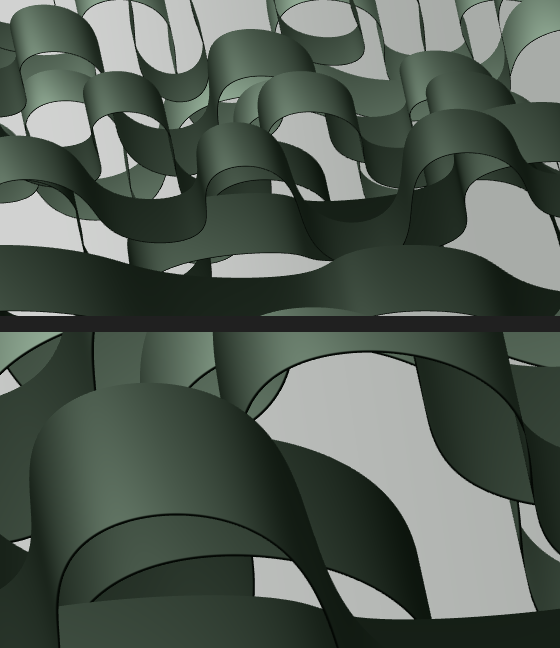
Top: the whole. Bottom: its middle third, enlarged.
Reproduce this background procedurally as a Shadertoy shader.

```glsl
// Satin green ribbons waving in front of a pale grey studio wall.
// Each ribbon is a meandering profile curve swept along one slanted direction;
// every pixel solves for the curve parameter and keeps the nearest sheet.

const float TILT = 0.22;               // sideways drift of the sweep per unit of drop
const float EDGE_WIDTH = 0.0032;       // dark rim on the near edge
const int SCAN_STEPS = 12;             // root search steps along the profile
const int AA_SAMPLES = 5;              // samples per pixel
const vec2 LIGHT_DIR = vec2(-0.33, 0.944);
const vec3 DARK_GREEN = vec3(0.03, 0.06, 0.032);
const vec3 PALE_GREEN = vec3(0.56, 0.66, 0.575);
const vec3 WALL_LIGHT = vec3(0.82, 0.825, 0.82);
const vec3 WALL_SHADE = vec3(0.66, 0.675, 0.66);
const float TAU = 6.2831853;

struct Ribbon {
    vec2 peak;         // position of one crest
    float wavelength;
    float amp;
    float slope;
    float overhang;    // above about 0.45 the flanks fold back
    float width;
    float tone;        // 0 dark, 1 pale
};

// Phase of the wave, with an uneven rhythm
float wavePhase(Ribbon r, float t) {
    float a = TAU * t / r.wavelength;
    return a + 0.3 * sin(0.63 * a);
}

// Profile relative to the crest: x across the sweep, y height
vec2 profile(Ribbon r, float t) {
    float phase = wavePhase(r, t);
    float swell = 1.0 + 0.2 * sin(0.47 * phase);
    float x = t + r.overhang * r.wavelength / TAU * sin(2.0 * phase);
    return vec2(x, r.slope * t - r.amp * swell * (1.0 - cos(phase)));
}

// Satin shading from the profile direction and the distance to the near edge
vec3 satin(Ribbon r, float t, float s) {
    float e = 0.002;
    vec2 d = normalize(profile(r, t + e) - profile(r, t - e));
    vec2 normal = vec2(-d.y, d.x) * (d.x < 0.0 ? -1.0 : 1.0);
    float diffuse = max(dot(normal, LIGHT_DIR), 0.0);
    float crest = 0.5 + 0.5 * cos(wavePhase(r, t) + 0.35);
    float occlusion = mix(0.16 + 0.45 * r.tone, 1.0, smoothstep(0.05, 0.95, crest));
    occlusion *= 0.86 + 0.14 * sin(7.0 * t + 9.0 * r.peak.x);
    float lit = diffuse * diffuse * occlusion + 0.3 * pow(diffuse, 24.0) * crest;
    lit = mix(lit, 0.8, 0.6 * r.tone * r.tone) * mix(0.82, 1.05, s);
    vec3 col = mix(DARK_GREEN, PALE_GREEN, r.tone * lit);
    float rim = (1.0 - s) * r.width * abs(d.x);
    return mix(DARK_GREEN * 0.5, col, smoothstep(0.4, 1.0, rim / EDGE_WIDTH));
}

// Lays one ribbon over the colour gathered so far
void drape(inout vec3 col, vec2 p, Ribbon r) {
    vec2 q = p - r.peak;
    q.x += TILT * q.y;
    float reach = r.overhang * r.wavelength / TAU + 0.01;
    float stepSize = 2.0 * reach / float(SCAN_STEPS);
    float ta = q.x - reach;
    float fa = profile(r, ta).x - q.x;
    float nearest = -1.0, nearestT = 0.0;
    for (int i = 0; i < SCAN_STEPS; i++) {
        float tb = ta + stepSize;
        float fb = profile(r, tb).x - q.x;
        if ((fa < 0.0) != (fb < 0.0)) {
            // Tighten the bracket, then test where the pixel lies across the band
            float lo = ta, hi = tb, fl = fa, fh = fb;
            for (int j = 0; j < 3; j++) {
                float m = mix(lo, hi, fl / (fl - fh));
                float fm = profile(r, m).x - q.x;
                if ((fm < 0.0) == (fl < 0.0)) { lo = m; fl = fm; }
                else { hi = m; fh = fm; }
            }
            float root = fl == fh ? lo : mix(lo, hi, fl / (fl - fh));
            float s = (profile(r, root).y - q.y) / r.width;
            if (s >= 0.0 && s <= 1.0 && s > nearest) {
                nearest = s;
                nearestT = root;
            }
        }
        ta = tb;
        fa = fb;
    }
    if (nearest >= 0.0) col = satin(r, nearestT, nearest);
}

vec3 scene(vec2 p) {
    vec3 col = mix(WALL_LIGHT, WALL_SHADE, smoothstep(0.15, 1.6, p.x + 0.15 * p.y));
    // Pale ribbons at the back
    drape(col, p, Ribbon(vec2(0.35, 1.13), 0.62, 0.19, 0.0, 0.62, 0.13, 0.95));
    drape(col, p, Ribbon(vec2(1.78, 1.04), 1.05, 0.12, 0.2, 0.25, 0.13, 0.95));
    drape(col, p, Ribbon(vec2(1.18, 1.16), 0.47, 0.18, -0.05, 0.66, 0.09, 0.8));
    drape(col, p, Ribbon(vec2(0.19, 0.78), 0.68, 0.21, -0.04, 0.58, 0.1, 0.85));
    // Arches in the middle distance
    drape(col, p, Ribbon(vec2(0.15, 0.985), 0.62, 0.15, -0.12, 0.5, 0.15, 0.7));
    drape(col, p, Ribbon(vec2(0.37, 0.775), 0.56, 0.15, 0.0, 0.56, 0.13, 0.62));
    drape(col, p, Ribbon(vec2(0.03, 0.56), 0.75, 0.19, 0.0, 0.54, 0.13, 0.45));
    // Broad dark ribbons in front
    drape(col, p, Ribbon(vec2(1.62, 0.67), 1.02, 0.1, 0.28, 0.42, 0.19, 0.42));
    drape(col, p, Ribbon(vec2(0.74, 0.613), 0.68, 0.14, 0.06, 0.36, 0.14, 0.56));
    drape(col, p, Ribbon(vec2(1.3, 0.225), 1.25, 0.065, 0.0, 0.2, 0.21, 0.42));
    drape(col, p, Ribbon(vec2(2.0, 0.25), 1.1, 0.14, 0.2, 0.2, 0.32, 0.9));
    return col;
}

void mainImage(out vec4 fragColor, in vec2 fragCoord) {
    vec3 sum = vec3(0.0);
    for (int i = 0; i < AA_SAMPLES; i++) {
        float n = float(AA_SAMPLES), k = float(i);
        vec2 jitter = (vec2(k, mod(2.0 * k + 1.0, n)) + 0.5) / n - 0.5;
        sum += scene((fragCoord + jitter) / iResolution.y);
    }
    fragColor = vec4(sum / float(AA_SAMPLES), 1.0);
}
```
